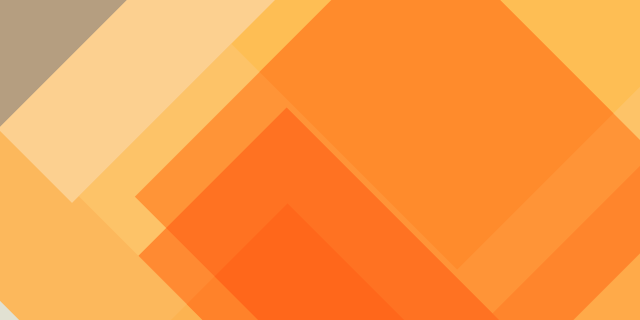
A WebGL 2 fragment shader for this background:

```glsl
#version 300 es
precision highp float;

uniform vec2 u_resolution;
out vec4 fragColor;

const float FAR = 9.0;

// Colours
const vec3 AMBER = vec3(0.988, 0.722, 0.361);
const vec3 AMBER_SHADE = vec3(0.988, 0.702, 0.318);
const vec3 MIST = vec3(0.882, 0.882, 0.824);
const vec3 HONEY = vec3(0.992, 0.765, 0.408);
const vec3 YELLOW = vec3(0.996, 0.745, 0.329);
const vec3 PEACH = vec3(0.988, 0.816, 0.565);
const vec3 TAUPE = vec3(0.710, 0.620, 0.500);
const vec3 TANGERINE = vec3(1.0, 0.580, 0.216);
const vec3 ORANGE = vec3(1.0, 0.545, 0.173);
const vec3 DEEP_ORANGE = vec3(1.0, 0.522, 0.173);
const vec3 APRICOT = vec3(1.0, 0.667, 0.286);
const vec3 CORAL = vec3(1.0, 0.541, 0.196);
const vec3 CORAL_SHADE = vec3(1.0, 0.510, 0.165);
const vec3 VERMILION = vec3(1.0, 0.447, 0.133);
const vec3 SCARLET = vec3(1.0, 0.404, 0.106);

// Smooth coverage of the span between two edges
float span(float x, float low, float high, float blur) {
    float inside = min(x - low, high - x);
    return clamp(inside / blur + 0.5, 0.0, 1.0);
}

// Paints a rectangle given by its ranges along both diagonals
vec3 paint(vec3 under, vec3 colour, vec2 diag, vec2 fall, vec2 rise, float blur) {
    float cover = span(diag.x, fall.x, fall.y, blur)
                * span(diag.y, rise.x, rise.y, blur);
    return mix(under, colour, cover);
}

void main() {
    // Diagonal axes measured from the top left, in canvas heights
    vec2 p = gl_FragCoord.xy / u_resolution.y;
    p.y = 1.0 - p.y;
    vec2 diag = vec2(p.x + p.y, p.x - p.y);
    float blur = 1.4142 / u_resolution.y;

    // Warm ground and pale corners
    vec3 c = AMBER;
    c = paint(c, AMBER_SHADE, diag, vec2(1.534, FAR), vec2(-FAR, 0.0), blur);
    c = paint(c, MIST, diag, vec2(-FAR, FAR), vec2(-FAR, -0.940), blur);
    c = paint(c, HONEY, diag, vec2(0.859, FAR), vec2(-0.367, FAR), blur);
    c = paint(c, YELLOW, diag, vec2(0.859, 2.271), vec2(0.586, FAR), blur);
    c = paint(c, PEACH, diag, vec2(-FAR, 0.859), vec2(-0.409, FAR), blur);
    c = paint(c, TAUPE, diag, vec2(-FAR, 0.396), vec2(-FAR, FAR), blur);

    // Large orange sheet with its overlaps
    vec2 sheet = vec2(-0.193, 1.5625);
    c = paint(c, TANGERINE, diag, vec2(1.036, FAR), sheet, blur);
    c = paint(c, ORANGE, diag, vec2(1.036, 2.271), vec2(0.586, sheet.y), blur);
    c = paint(c, DEEP_ORANGE, diag, vec2(2.518, FAR), sheet, blur);
    c = paint(c, APRICOT, diag, vec2(2.792, FAR), sheet, blur);

    // Red sheet and the peak inside it
    vec2 red = vec2(1.232, FAR);
    vec2 peak = vec2(1.534, FAR);
    c = paint(c, CORAL, diag, red, vec2(-0.367, 0.560), blur);
    c = paint(c, CORAL_SHADE, diag, peak, vec2(-0.367, 0.0), blur);
    c = paint(c, VERMILION, diag, red, vec2(sheet.x, 0.560), blur);
    c = paint(c, SCARLET, diag, peak, vec2(sheet.x, 0.263), blur);

    fragColor = vec4(c, 1.0);
}
```
